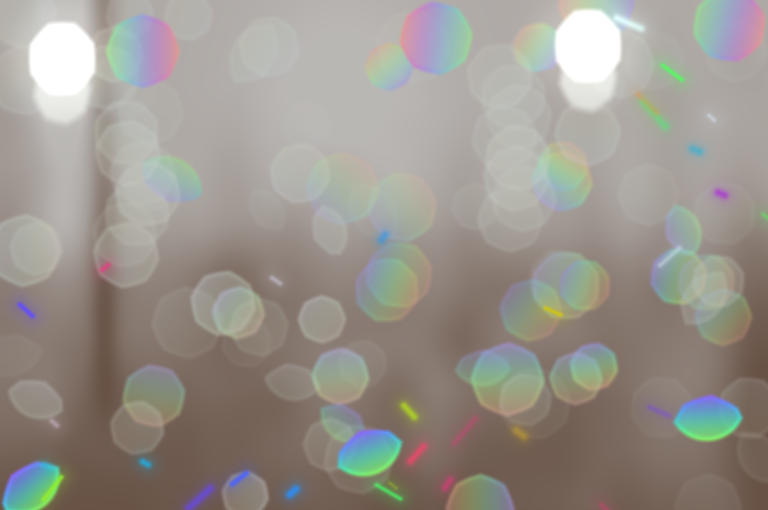
Give the GLSL for this background, as a Shadertoy shader.

```glsl
// Out-of-focus crystal lights: faceted translucent discs, some tinted by a spectrum,
// over a soft grey to brown backdrop with vertical streaks. Discs and small sharp
// glints are scattered by hashed loops; two overexposed lamps sit near the top.

#define TAU 6.28319
#define BROWN vec3(.405, .32, .27)
#define GREY vec3(.685, .665, .65)
#define PALE vec3(.80, .82, .79)
#define DISC_COUNT 76
#define CHAIN_COUNT 16
#define GLINT_COUNT 30
#define DISC_RADIUS .066
#define EDGE_SOFTNESS .006
#define FACETS 8.
#define CLIPPED_SHARE .22
#define HUE_SPAN .72

vec4 hash4(float n) {
    vec4 v = fract(n * vec4(.1031, .1030, .0973, .1099));
    v += dot(v, v.wzxy + 33.33);
    return fract((v.xxyz + v.yzzw) * v.zywx);
}

float valueNoise(vec2 p) {
    vec2 cell = floor(p), f = fract(p);
    f = f * f * (3. - 2. * f);
    float n = cell.x + cell.y * 57. + 200.;
    return mix(mix(hash4(n).x, hash4(n + 1.).x, f.x),
               mix(hash4(n + 57.).x, hash4(n + 58.).x, f.x), f.y);
}

// Red at 0, green at 1/3, blue at 2/3
vec3 spectrum(float t) {
    return .5 + .5 * cos(TAU * (t - vec3(0., .333, .667)));
}

float bump(float x, float width) {
    return exp(-x * x / (width * width));
}

vec2 heading(float turn) {
    return vec2(cos(TAU * turn), sin(TAU * turn));
}

// Signed distance to a rounded regular polygon
float facetDistance(vec2 q, float radius, float turn) {
    float wedge = TAU / FACETS;
    float angle = mod(atan(q.y, q.x) + turn * TAU, wedge) - .5 * wedge;
    return length(q) * mix(1., cos(angle) / cos(.5 * wedge), .6) - radius;
}

// rnd.z selects clipping to a lens shape, rnd.w the direction of the spectrum
vec3 drawDisc(vec3 col, vec2 q, float radius, vec4 rnd, float hue, float vivid, float opacity) {
    if (length(q) > radius * 1.4) return col;
    vec2 axis = heading(rnd.w);
    float d = facetDistance(q, radius, rnd.w);
    if (rnd.z < CLIPPED_SHARE) d = max(d, length(q - axis * radius * .8) - radius);
    float along = dot(q, axis) / radius * .5 + .5;
    float rim = bump(d + .004, .006);
    vec3 tint = mix(PALE, spectrum(hue + along * HUE_SPAN) * .85 + .15, vivid);
    float inside = smoothstep(EDGE_SOFTNESS, -EDGE_SOFTNESS, d);
    float shading = .7 + .3 * along + .35 * rim;
    return mix(col, tint, clamp(inside * opacity * shading, 0., 1.));
}

vec3 backdrop(vec2 p, float aspect) {
    float clouds = valueNoise(p * 4.5 + 3.) * .65 + valueNoise(p * 9. + 11.) * .35;
    float streaks = valueNoise(vec2(p.x * 13., p.y * 1.5 + 5.));
    float light = smoothstep(-.08, .95, p.y + .42 * (clouds - .5) + .16 * (streaks - .5) + .06);
    light += .30 * bump(p.x - .125, .05) * smoothstep(.3, .6, p.y);
    light += .22 * bump(p.x - .67, .18) * bump(p.y - .78, .25);
    light -= .42 * bump(p.x - .205, .028) * smoothstep(.1, .4, p.y);
    light -= .38 * bump(p.x - aspect, .1) * bump(p.y - .3, .3);
    return mix(BROWN, GREY, clamp(light, 0., 1.15));
}

void mainImage(out vec4 fragColor, in vec2 fragCoord) {
    vec2 p = fragCoord / iResolution.y;
    float aspect = iResolution.x / iResolution.y;
    vec3 col = backdrop(p, aspect);

    // Scattered discs, every third one with a spectrum
    for (int i = 0; i < DISC_COUNT; i++) {
        vec4 rnd = hash4(float(i) + 17.), look = hash4(float(i) + 311.);
        float vivid = i % 3 == 0 ? .25 + .3 * look.x : .06;
        float opacity = i % 3 == 0 ? .25 + .25 * look.y : .07 + .3 * look.y * look.y;
        float radius = DISC_RADIUS * (.7 + .45 * look.z);
        col = drawDisc(col, p - rnd.xy * vec2(aspect, 1.), radius, rnd.zzwy, 0., vivid, opacity);
    }

    // Two hanging chains of overlapping grey discs
    for (int i = 0; i < CHAIN_COUNT; i++) {
        vec4 rnd = hash4(float(i) + 733.);
        float side = float(i % 2);
        vec2 centre = vec2(.27 + .73 * side, .5 + .05 * side + .32 * float(i) / float(CHAIN_COUNT));
        centre.x += .06 * (rnd.x - .5);
        col = drawDisc(col, p - centre, DISC_RADIUS, vec4(0., 0., 1., rnd.w), 0., .03, .12 + .18 * rnd.y);
    }

    for (int i = 0; i < 3; i++) {
        float k = float(i);
        // Lavender discs along the top
        vec2 high = vec2(.28 + .575 * k, .9 + .025 * k);
        col = drawDisc(col, p - high, DISC_RADIUS * 1.1, vec4(0., 0., 1., .48 * k), .3, .5, .6);
        // Strong rainbow wedges along the bottom
        vec2 low = vec2(.08 + .655 * k, .02 + .065 * k);
        col = drawDisc(col, p - low, DISC_RADIUS * 1.15, vec4(0., 0., 0., .36 - .05 * k), 0., .75, .8);
    }

    // Small sharp glints, denser toward the bottom and the right edge
    for (int i = 0; i < GLINT_COUNT; i++) {
        vec4 rnd = hash4(float(i) + 97.), look = hash4(float(i) + 557.);
        vec2 centre = vec2(rnd.x * aspect, rnd.y * rnd.y * .55);
        if (i % 4 == 0) centre = vec2(aspect - .3 * rnd.x, .55 + .45 * rnd.y);
        vec2 axis = heading(look.x < .7 ? -.14 + .08 * look.y : .1 + .06 * look.y);
        vec2 q = p - centre;
        float halfLength = .006 + .028 * look.z * look.z;
        float d = length(q - axis * clamp(dot(q, axis), -halfLength, halfLength));
        vec3 tint = mix(spectrum(rnd.w), vec3(1.), i % 7 == 0 ? .85 : .12);
        float glint = bump(d, .004 + .005 * look.w) + .25 * bump(d, .022);
        col = mix(col, tint, clamp(glint * (.25 + .55 * rnd.z), 0., 1.));
    }

    // Two overexposed lamps with a dimmer reflection below each
    for (int i = 0; i < 2; i++) {
        vec2 q = p - vec2(.122 + 1.031 * float(i), .885 + .025 * float(i));
        float tail = facetDistance((q + vec2(0., .065)) * vec2(1.15, 1.), .064, .1);
        float core = facetDistance(q * vec2(1.06, .96), .071, .06);
        col = mix(col, vec3(.9, .91, .89), .75 * smoothstep(.012, -.012, tail));
        col = mix(col, vec3(1.), smoothstep(.008, -.008, core));
        col += .07 * bump(max(core, 0.), .05);
    }

    fragColor = vec4(clamp(col, 0., 1.), 1.);
}
```
